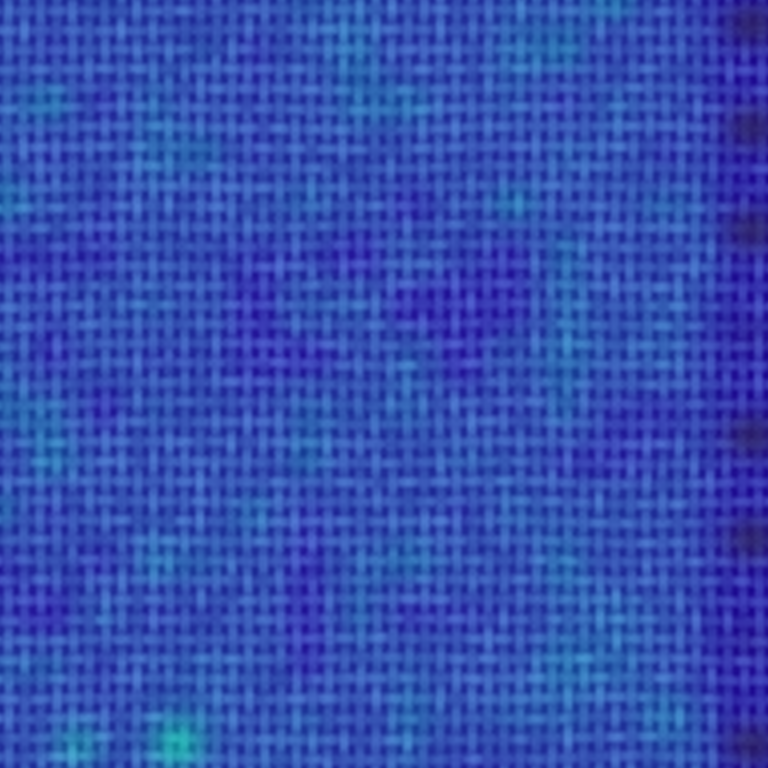
Write a WebGL 1 fragment shader that draws this texture.

```glsl
precision highp float;
// Blue plain-weave cloth with uneven threads, teal and violet mottling and a stained right edge.

uniform vec2 u_resolution;

const float PI = 3.14159265;
const vec2 THREADS = vec2(48.0, 39.0);     // warp count across, weft count down
const float WARP_HALF_WIDTH = 0.28;        // in thread spacings
const float WEFT_HALF_WIDTH = 0.24;
const float EDGE_SOFTNESS = 0.20;
const float THREAD_JITTER = 0.05;
const float BEND = 0.25;                   // slow drift of the whole weave
const float UNDER_LIGHT = 0.46;            // brightness where a thread dives under
const float STAIN_SPACING = 0.134;
const vec2 GLOW_CENTER = vec2(0.232, 0.03);

const vec3 GAP_COLOR = vec3(0.12, 0.175, 0.595);
const vec3 THREAD_COLOR = vec3(0.255, 0.395, 0.755);
const vec3 TEAL_SHIFT = vec3(-0.04, 0.12, 0.0);
const vec3 VIOLET_SHIFT = vec3(0.01, -0.10, 0.0);
const vec3 EDGE_SHIFT = vec3(-0.01, -0.14, -0.03);
const vec3 GLOW_SHIFT = vec3(-0.06, 0.36, 0.0);
const vec3 STAIN_COLOR = vec3(0.18, 0.14, 0.38);

float hash(vec2 p) {
  return fract(sin(dot(p, vec2(127.1, 311.7))) * 43758.5453);
}

float noise(vec2 p) {
  vec2 i = floor(p);
  vec2 f = fract(p);
  f = f * f * (3.0 - 2.0 * f);
  float low = mix(hash(i), hash(i + vec2(1.0, 0.0)), f.x);
  float high = mix(hash(i + vec2(0.0, 1.0)), hash(i + vec2(1.0, 1.0)), f.x);
  return mix(low, high, f.y);
}

// Soft coverage of a thread, given the offset from its axis.
float threadBody(float offset, float halfWidth) {
  return 1.0 - smoothstep(halfWidth - EDGE_SOFTNESS, halfWidth + EDGE_SOFTNESS, abs(offset));
}

// Brightness along a thread: raised over a crossing, dim under it.
float threadLight(float along, float side, float variation) {
  float lift = 0.5 + 0.5 * side * cos(PI * along);
  return mix(UNDER_LIGHT, 1.0, lift) * mix(0.65, 1.4, variation);
}

float weave(vec2 uv) {
  vec2 p = uv * THREADS;
  p += BEND * (vec2(noise(uv * 6.0 + 3.0), noise(uv * 6.0 + 41.0)) - 0.5);
  vec2 cell = floor(p);
  vec2 f = fract(p) - 0.5;
  float side = 1.0 - 2.0 * mod(cell.x + cell.y, 2.0);

  // Each thread wanders and varies smoothly along its own length.
  vec2 warpKey = vec2(cell.x * 7.0 + 5.0, p.y * 0.8);
  vec2 weftKey = vec2(p.x * 0.8, cell.y * 7.0 + 9.0);
  float warpBody = threadBody(f.x + THREAD_JITTER * (noise(warpKey) - 0.5), WARP_HALF_WIDTH);
  float weftBody = threadBody(f.y + THREAD_JITTER * (noise(weftKey) - 0.5), WEFT_HALF_WIDTH);
  float warpLight = threadLight(f.y, side, noise(warpKey + 57.0));
  float weftLight = threadLight(f.x, -side, noise(weftKey + 83.0));

  float warpOver = mix(weftBody * weftLight, warpLight, warpBody);
  float weftOver = mix(warpBody * warpLight, weftLight, weftBody);
  return mix(weftOver, warpOver, step(0.0, side));
}

// Dark spots spaced along the right edge, two of them faint.
float edgeStain(vec2 uv) {
  float row = (uv.y - 0.03) / STAIN_SPACING;
  float index = floor(row + 0.5);
  float dy = (row - index) * STAIN_SPACING;
  float dx = uv.x - 0.98;
  float faint = step(abs(abs(index - 2.5) - 1.5), 0.5);
  return mix(1.0, 0.15, faint) * exp(-dx * dx / 0.0012 - dy * dy / 0.0008);
}

void main() {
  vec2 uv = gl_FragCoord.xy / u_resolution;
  vec3 color = mix(GAP_COLOR, THREAD_COLOR, weave(uv));

  // Broad dye mottling, turning violet toward the right edge.
  float dye = 0.35 * noise(uv * 5.0 + 11.0) + 0.65 * noise(uv * 15.0 + 29.0);
  float edge = smoothstep(0.87, 0.97, uv.x);
  float teal = smoothstep(0.52, 0.95, dye) * (1.0 - edge);
  float violet = smoothstep(0.48, 0.08, dye) * (1.0 - edge);
  color += TEAL_SHIFT * teal + VIOLET_SHIFT * violet + EDGE_SHIFT * edge;

  // Bright teal patch with a fainter companion on its left.
  vec2 d = uv - GLOW_CENTER;
  vec2 e = d + vec2(0.13, 0.0);
  float glow = exp(-dot(d, d) / 0.0015) + 0.6 * exp(-dot(e, e) / 0.0013);
  color += GLOW_SHIFT * glow;

  // Stains and fine fibre grain.
  color = mix(color, STAIN_COLOR, 0.75 * edgeStain(uv));
  color += 0.03 * (noise(uv * 190.0) - 0.5);
  gl_FragColor = vec4(clamp(color, 0.0, 1.0), 1.0);
}
```
